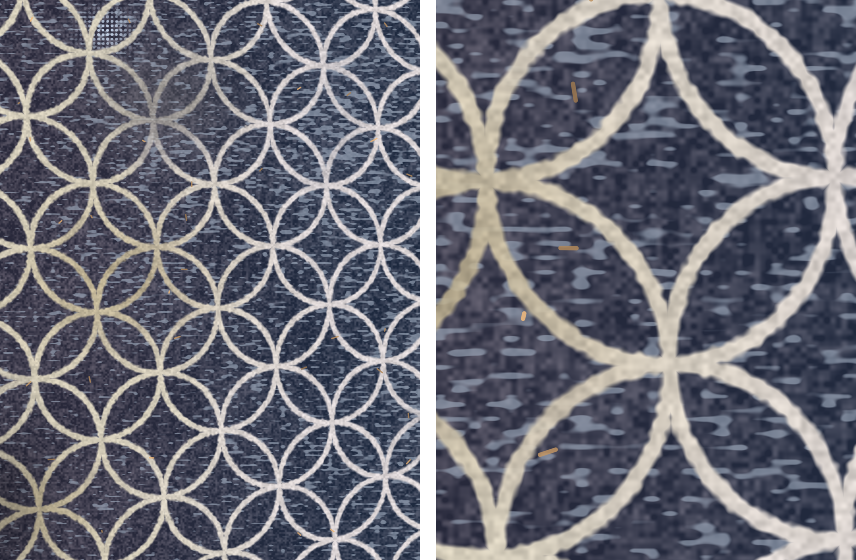
Left: the whole. Right: its middle third, enlarged.
A Shadertoy shader for this pattern:

```glsl
// A worn navy woven mat printed with interlocking pale rings, seen at a slight tilt.
// Rings of radius 1 sit on the odd squares of a checkerboard, placed by a projective
// map; value noise adds pile grain, row flecks, stains, and scattered straw.

// Lattice to canvas, in canvas heights from the top left corner.
const mat3 LATTICE_TO_CANVAS = mat3(0.1117, 0.0077, 0.020,
                                    0.0038, 0.1115, 0.002,
                                    0.3828, 0.3294, 1.000);
const float RING_HALF_WIDTH = 0.047;
const float RING_FUZZ = 0.014;
const float RING_WOBBLE = 0.026;
const float GRAIN_SCALE = 290.0;
const float ROW_COUNT = 125.0;
const float STRAW_CELLS = 14.0;
const float STRAW_CHANCE = 0.22;

const vec3 NAVY_DARK = vec3(0.14, 0.16, 0.23);
const vec3 NAVY_LIGHT = vec3(0.37, 0.37, 0.43);
const vec3 FLECK = vec3(0.63, 0.68, 0.75);
const vec3 PALE = vec3(0.90, 0.87, 0.87);
const vec3 CREAM = vec3(0.87, 0.84, 0.76);
const vec3 STAIN = vec3(0.77, 0.71, 0.56);
const vec3 DUST = vec3(0.43, 0.42, 0.44);
const vec3 STRAW = vec3(0.74, 0.57, 0.38);

float hash(vec2 p) {
    return fract(sin(dot(p, vec2(127.1, 311.7))) * 43758.5453);
}

float noise(vec2 p) {
    vec2 i = floor(p), f = fract(p);
    f = f * f * (3.0 - 2.0 * f);
    return mix(mix(hash(i), hash(i + vec2(1, 0)), f.x),
               mix(hash(i + vec2(0, 1)), hash(i + vec2(1, 1)), f.x), f.y);
}

float fbm(vec2 p) {
    float sum = 0.0, amp = 0.5;
    for (int k = 0; k < 4; k++) {
        sum += amp * noise(p);
        p = p * 2.03 + 17.3;
        amp *= 0.5;
    }
    return sum / 0.9375;
}

// Soft elliptical spot, 1 at its centre.
float spot(vec2 p, vec2 centre, vec2 size) {
    vec2 d = (p - centre) / size;
    return exp(-dot(d, d));
}

// Distance to the nearest ring outline, in lattice units.
float ringDistance(vec2 q) {
    vec2 cell = floor(q);
    float d = 1.0;
    for (int j = -1; j <= 2; j++)
        for (int i = -1; i <= 2; i++) {
            vec2 centre = cell + vec2(i, j);
            if (mod(centre.x + centre.y, 2.0) > 0.5)
                d = min(d, abs(length(q - centre) - 1.0));
        }
    return d;
}

// Coverage of the small straw piece that may lie in this cell.
float strawCover(vec2 p, vec2 cell, float pixel) {
    vec2 offset = 0.2 + 0.6 * vec2(hash(cell + 3.1), hash(cell + 7.7));
    vec2 d = p - (cell + offset) / STRAW_CELLS;
    float angle = 6.2832 * hash(cell + 11.9);
    vec2 axis = vec2(cos(angle), sin(angle));
    float halfLength = mix(0.001, 0.006, hash(cell + 5.3));
    d -= axis * clamp(dot(d, axis), -halfLength, halfLength);
    float cover = 1.0 - smoothstep(0.0013 - pixel * 0.5, 0.0013 + pixel * 0.5, length(d));
    return cover * step(hash(cell), STRAW_CHANCE);
}

void mainImage(out vec4 fragColor, in vec2 fragCoord) {
    float pixel = 1.0 / iResolution.y;
    vec2 p = vec2(fragCoord.x, iResolution.y - fragCoord.y) * pixel;
    vec3 h = inverse(LATTICE_TO_CANVAS) * vec3(p, 1.0);
    vec2 q = h.xy / h.z;

    // Pile grain and broad wear
    float grain = 0.65 * noise(p * GRAIN_SCALE) + 0.35 * noise(p * GRAIN_SCALE * 0.47 + 40.0);
    float wear = fbm(p * 7.0);
    float haze = spot(p, vec2(0.29, 0.18), vec2(0.11, 0.09));
    float bare = spot(p, vec2(0.19, 0.055), vec2(0.045, 0.036));

    // Ground: purple on the left, bluer on the right
    vec3 color = mix(NAVY_DARK, NAVY_LIGHT, clamp(grain * 1.3 - 0.25 + 0.5 * (wear - 0.5), 0.0, 1.1));
    color += mix(vec3(0.02, 0.0, 0.0), vec3(-0.025, 0.0, 0.015), smoothstep(0.1, 0.7, p.x));
    color = mix(color, DUST * (0.75 + 0.4 * grain), 0.45 * haze);

    // Broken pale flecks along the weave rows
    float row = 0.5 + 0.5 * cos(6.2832 * ROW_COUNT * (p.y + 0.004 * noise(p * 9.0)));
    float dash = noise(p * vec2(95.0, 230.0) + 9.0);
    float exposed = smoothstep(0.05, 0.75, p.x - 0.5 * p.y + 0.35) * (1.0 - haze);
    float fleck = smoothstep(0.70, 0.95, dash + 0.16 * row + 0.16 * exposed + 0.3 * (wear - 0.5) - 0.08);
    color = mix(color, FLECK, 0.62 * fleck);
    float knots = row * (0.5 + 0.5 * cos(6.2832 * ROW_COUNT * p.x));
    color = mix(color, FLECK * 1.2, bare * smoothstep(0.1, 0.7, knots + 0.4 * (grain - 0.3)));

    // Printed rings with ragged, fuzzy edges
    float d = ringDistance(q) + RING_WOBBLE * (noise(p * 210.0 + 70.0) - 0.5);
    float soft = RING_FUZZ + 0.5 * fwidth(q.x);
    float ring = 1.0 - smoothstep(RING_HALF_WIDTH - soft, RING_HALF_WIDTH + soft, d);
    float stain = spot(p, vec2(0.2, 0.5), vec2(0.2, 0.13)) + spot(p, vec2(0.06, 0.91), vec2(0.12, 0.1));
    vec3 paint = mix(CREAM, PALE, smoothstep(0.15, 0.55, p.x + 0.3 * (wear - 0.5)));
    paint = mix(paint, STAIN, clamp(stain * wear * 1.3, 0.0, 1.0));
    paint *= (0.86 + 0.24 * grain) * (1.0 - 0.20 * haze);
    color = mix(color, paint, ring * (0.97 - 0.22 * haze - 0.15 * smoothstep(0.55, 0.8, wear)));

    // Straw, and a dim lower left corner
    vec2 cell = floor(p * STRAW_CELLS);
    color = mix(color, STRAW * (0.8 + 0.5 * hash(cell + 21.0)), 0.85 * strawCover(p, cell, pixel));
    color *= 1.0 - 0.25 * spot(p, vec2(0.0, 0.9), vec2(0.09, 0.14));
    fragColor = vec4(clamp(color, 0.0, 1.0), 1.0);
}
```
